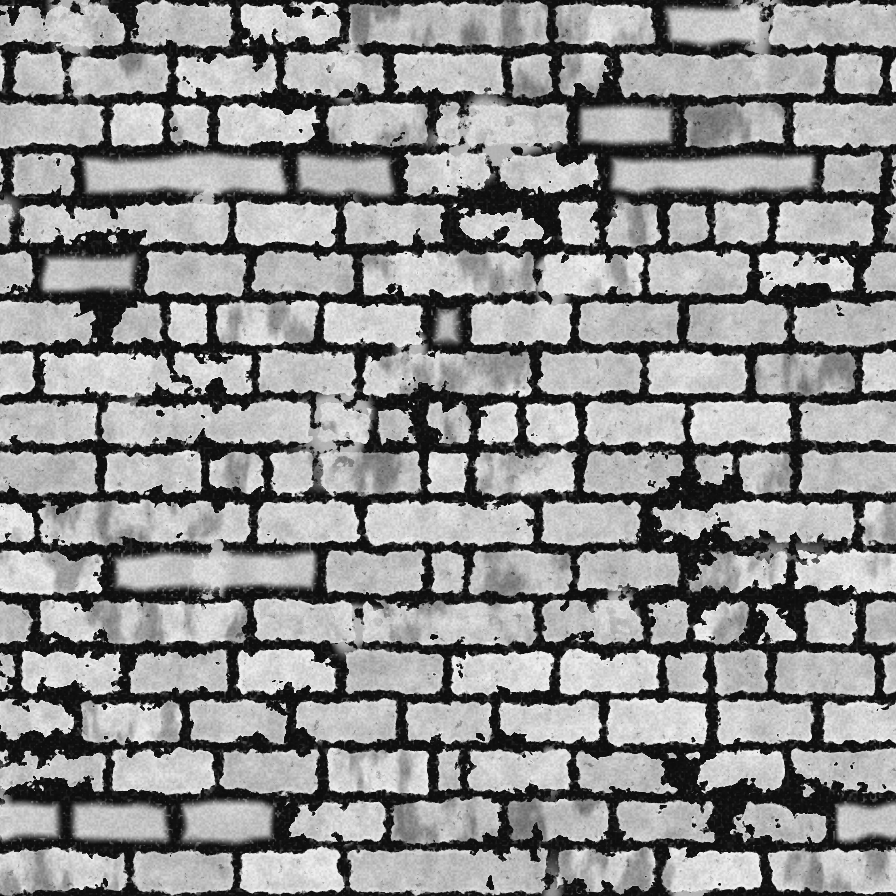
Give the GLSL for this texture, as a Shadertoy shader.

```glsl
const float ROWS = 18.0;
const float BRICK_WIDTH = 0.12;
const float HALF_JOINT = 0.0054;
const float CORNER = 0.006;

// First joint of each course, from the outer edge to the middle course
const float COURSE_OFFSET[9] = float[9](
    0.145, 0.074, 0.121, 0.086, 0.0195, 0.04, 0.118, 0.042, 0.112);

float hash(vec2 p) {
    vec3 q = fract(p.xyx * vec3(0.1031, 0.1030, 0.0973));
    q += dot(q, q.yzx + 33.33);
    return fract((q.x + q.y) * q.z);
}

float noise(vec2 p) {
    vec2 i = floor(p), f = fract(p);
    f = f * f * (3.0 - 2.0 * f);
    return mix(mix(hash(i), hash(i + vec2(1, 0)), f.x),
               mix(hash(i + vec2(0, 1)), hash(i + vec2(1, 1)), f.x), f.y);
}

float fbm(vec2 p) {
    float sum = 0.0, amp = 0.53;
    for (int i = 0; i < 4; i++) {
        sum += amp * noise(p);
        p = mat2(1.6, 1.2, -1.2, 1.6) * p + 17.3;
        amp *= 0.5;
    }
    return sum;
}

float roundedBox(vec2 p, vec2 halfSize, float radius) {
    vec2 q = abs(p) - halfSize + radius;
    return length(max(q, 0.0)) + min(max(q.x, q.y), 0.0) - radius;
}

// Distance to the brick around p; id receives its unique seed
float brickDistance(vec2 p, out vec2 id) {
    float row = clamp(floor(p.y * ROWS), 0.0, ROWS - 1.0);
    float offset = COURSE_OFFSET[int(min(row, ROWS - 1.0 - row))];
    float side = step(0.5, p.x);
    float x = min(p.x, 1.0 - p.x);
    float k = floor((x - offset) / BRICK_WIDTH);
    float left = offset + k * BRICK_WIDTH;
    float right = left + BRICK_WIDTH;

    // Bricks across the edge or the centre are symmetric
    if (k < 0.0) { left = -offset; right = offset; k = -1.0; side = 0.0; }
    else if (right > 0.5) { right = 1.0 - left; side = 0.0; }
    // A few stretchers span two bricks
    else if (k < 2.0 && hash(vec2(row + 5.0, side + 71.0)) < 0.16) {
        left = offset;
        right = offset + 2.0 * BRICK_WIDTH;
        k = 0.0;
    }
    id = vec2(k + 20.0 * side + 3.0, row + 11.0);

    // Others are cut into headers
    float width = right - left;
    if (width > 0.1 && width < 0.22 && hash(id + 41.0) > 0.86) {
        float cut = left + 0.56 * width;
        if (x < cut) right = cut;
        else { left = cut; id.x += 50.0; }
    }
    vec2 center = vec2(0.5 * (left + right), (row + 0.5) / ROWS);
    vec2 halfSize = vec2(0.5 * (right - left), 0.5 / ROWS) - HALF_JOINT;
    return roundedBox(vec2(x, p.y) - center, halfSize, CORNER);
}

// Ragged outline with chips that eat in from the edges
float wornDistance(float d, vec2 p, float wear) {
    float chips = fbm(p * 62.0) + 0.6 * (noise(p * 9.0) - 0.5) + 0.14 * (wear - 0.5);
    d += (fbm(p * 110.0 + 5.0) - 0.5) * 0.011;
    return d + 0.065 * max(chips - 0.63, 0.0);
}

float brickTone(vec2 p, vec2 id, float d) {
    float tone = mix(0.74, 0.87, hash(id + 7.0));
    float stained = step(0.72, hash(id + 23.0));
    float stain = smoothstep(0.45, 0.7, fbm(p * vec2(42.0, 18.0) + id));
    tone -= stain * mix(0.05, 0.27, stained);
    tone += (fbm(p * 75.0) - 0.5) * 0.16;
    tone -= 0.2 * smoothstep(0.72, 0.85, fbm(p * 150.0 + 9.0));
    return tone + 0.07 * smoothstep(-0.006, -0.001, d);
}

float mortarTone(vec2 p, float d) {
    float speck = smoothstep(0.55, 0.95, noise(p * 390.0));
    float nearBrick = smoothstep(0.006, 0.0, d);
    return 0.06 + speck * mix(0.07, 0.3, nearBrick);
}

void mainImage(out vec4 fragColor, in vec2 fragCoord) {
    vec2 uv = fragCoord / iResolution.xy;
    vec2 warp = vec2(noise(uv * 21.0), noise(uv * 19.0 + 40.0)) - 0.5;
    vec2 id;
    float cleanD = brickDistance(uv + warp * 0.005, id);
    float d = wornDistance(cleanD, uv, hash(id + 13.0));

    // Sharp worn bricks, and some blurred ones
    float edge = 0.7 / iResolution.y + 0.0003;
    float sharpMask = smoothstep(edge, -edge, d);
    float blurD = cleanD + 0.008 * (noise(uv * 38.0) - 0.4);
    float blurMask = smoothstep(0.003, -0.009, blurD);
    float blurred = step(0.92, hash(id + 31.0));
    float mask = mix(sharpMask, blurMask, blurred);
    float face = mix(brickTone(uv, id, d), 0.72 + 0.1 * noise(uv * 30.0), blurred);

    // Pale smears bridge the joints in places
    float smear = smoothstep(0.8, 0.9, noise(uv * 13.0 + 6.0))
                * smoothstep(0.4, 0.5, fbm(uv * 95.0));
    float tone = mix(mortarTone(uv, d), face, mask);
    tone = mix(tone, 0.86, 0.8 * smear);

    // Fine grain, strongest on the pale faces
    float grain = noise(uv * 470.0) - 0.5;
    tone += grain * mix(0.03, 0.11, mask);
    fragColor = vec4(vec3(clamp(tone, 0.05, 0.93)), 1.0);
}
```
